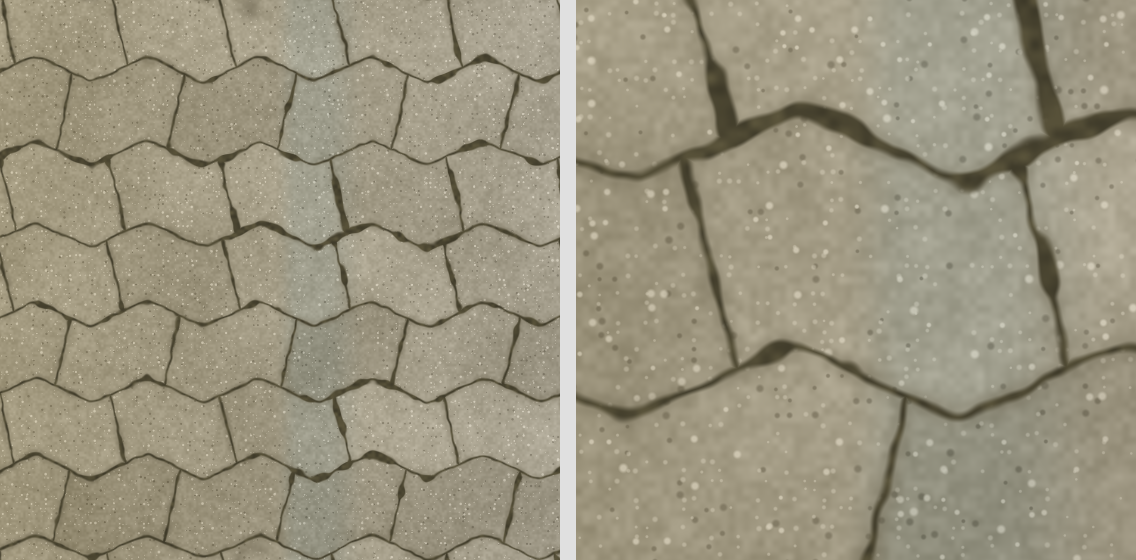
Left, the full canvas; right, a detail of the centre.
A three.js fragment shader for this texture:

```glsl
// Worn interlocking concrete pavers in wavy courses with slanted dark joints.
#define COLUMNS 5.0
#define ROWS 7.0
#define WAVE_HEIGHT 0.0205
#define WAVE_PEAK 0.32
#define JOINT_SLANT 0.24
#define JOINT_HALF_WIDTH 0.0021
#define JOINT_JITTER 0.011
#define EDGE_SOFTNESS 0.0021
#define GRAIN_CONTRAST 0.95
#define STONE_VARIATION 0.055

varying vec2 vUv;

const float TAU = 6.2831853;
const vec3 JOINT_COLOR = vec3(0.27, 0.25, 0.17);
const vec3 PIT_COLOR = vec3(0.43, 0.40, 0.32);
const vec3 STONE_DARK = vec3(0.56, 0.53, 0.44);
const vec3 STONE_LIGHT = vec3(0.70, 0.67, 0.585);
const vec3 FLECK_COLOR = vec3(0.85, 0.82, 0.74);

float hash(vec2 p) {
  vec3 q = fract(vec3(p.xyx) * 0.1031);
  q += dot(q, q.yzx + 33.33);
  return fract((q.x + q.y) * q.z);
}

float noise(vec2 p) {
  vec2 i = floor(p), f = fract(p);
  f = f * f * (3.0 - 2.0 * f);
  return mix(mix(hash(i), hash(i + vec2(1.0, 0.0)), f.x),
             mix(hash(i + vec2(0.0, 1.0)), hash(i + 1.0), f.x), f.y);
}

// Small round chips scattered over a fraction of the grid cells.
float chips(vec2 p, float share) {
  vec2 cell = floor(p);
  vec2 center = 0.35 + 0.3 * vec2(hash(cell + 7.1), hash(cell + 23.7));
  float radius = mix(0.2, 0.42, hash(cell + 51.3));
  float present = step(1.0 - share, hash(cell + 3.9));
  return present * smoothstep(radius, radius * 0.3, length(fract(p) - center));
}

// Mean depth of the course boundary below the top edge, slightly uneven.
float courseDepth(float k) {
  return 0.1263 + k / ROWS + 0.008 * sin(TAU * (k - 0.3) / ROWS);
}

// Rounded zigzag, lowest depth at each peak.
float zigzag(float x) {
  return -WAVE_HEIGHT * asin(0.96 * cos(TAU * (x * COLUMNS - WAVE_PEAK))) / 1.287;
}

void main() {
  vec2 p = vec2(vUv.x, 1.0 - vUv.y);

  // Hand-laid irregularity of the joints
  vec2 q = p + 0.006 * (vec2(noise(p * 14.0), noise(p * 14.0 + 40.0)) - 0.5);
  q += 0.0035 * (vec2(noise(p * 75.0), noise(p * 75.0 + 90.0)) - 0.5);

  // Course boundaries: find the row and the nearest wavy joint
  float row = -1.0, joint = 1.0;
  for (int i = -1; i <= 7; i++) {
    float below = q.y - courseDepth(float(i)) - zigzag(q.x);
    row += step(0.0, below);
    joint = min(joint, abs(below) * 0.92);
  }

  // Cross joints: lean and offset depend on the row
  float leansBack = step(abs(mod(3.0 * row, ROWS) - 4.0), 1.5);
  float middle = 0.5 * (courseDepth(row - 1.0) + courseDepth(row));
  float lean = JOINT_SLANT * mix(1.0, -1.0, leansBack);
  float x = q.x - mix(0.0105, 0.111, leansBack) - lean * (q.y - middle);
  float column = floor(x * COLUMNS + 0.5);
  float jitter = JOINT_JITTER * (hash(vec2(column, row) + 11.0) - 0.5);
  float side = x - column / COLUMNS - jitter;
  joint = min(joint, abs(side) * 0.97);
  vec2 stone = vec2(column + step(0.0, side), row);

  // Concrete grain, chips and pits
  float grain = 0.45 * noise(p * 230.0) + 0.35 * noise(p * 120.0 + 17.0)
              + 0.20 * noise(p * 45.0 + 31.0);
  float tone = 0.56 + GRAIN_CONTRAST * (grain - 0.5);
  tone += 0.4 * (noise(p * 9.0 + 5.0) - 0.5);
  vec3 color = mix(STONE_DARK, STONE_LIGHT, tone);
  color = mix(color, PIT_COLOR, 0.6 * chips(p * 125.0 + 60.0, 0.10));
  color = mix(color, FLECK_COLOR, 0.75 * chips(p * 115.0, 0.10));
  color = mix(color, FLECK_COLOR, 0.45 * chips(p * 180.0 + 9.0, 0.14));

  // Tone of each stone, and broad weathering
  color += STONE_VARIATION * (hash(stone + 29.0) - 0.5) - 0.016 * leansBack;
  color += 0.035 * (p.x - 0.5) - 0.015 * (p.y - 0.5);
  color += vec3(0.008, 0.002, -0.016) * (1.0 - 2.0 * p.x);
  float coolBand = smoothstep(0.49, 0.53, q.x) * smoothstep(0.66, 0.58, q.x);
  color += coolBand * vec3(-0.028, -0.004, 0.014);
  float edgeY = min(p.y, 1.0 - p.y);
  float stain = smoothstep(1.0, 0.2, length(vec2(p.x - 0.45, edgeY) / vec2(0.06, 0.055)));
  color = mix(color, PIT_COLOR, 0.65 * stain * noise(p * 38.0 + 3.0));

  // Soiled stone edges, ragged joints and loose debris
  float dirt = noise(p * 42.0 + 70.0);
  float debris = smoothstep(0.55, 0.9, noise(p * 7.0 + 13.0) * 0.4 + dirt * 0.6);
  float width = JOINT_HALF_WIDTH * (0.65 + 0.6 * dirt) + 0.005 * debris;
  color = mix(color, PIT_COLOR, 0.5 * dirt * smoothstep(0.013, 0.002, joint));
  float cover = smoothstep(width + EDGE_SOFTNESS, width - EDGE_SOFTNESS, joint);
  vec3 soil = JOINT_COLOR * (0.8 + 0.45 * noise(p * 150.0 + 8.0));
  gl_FragColor = vec4(mix(color, soil, 0.92 * cover), 1.0);
}
```
